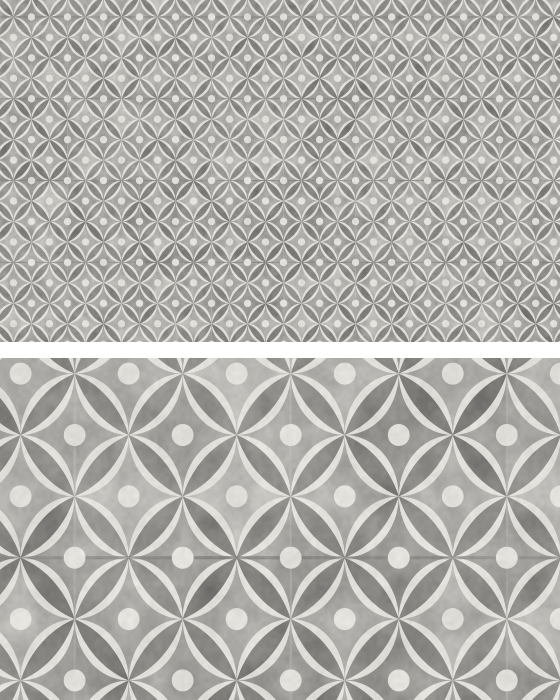
Top: the whole. Bottom: its middle third, enlarged.
Reproduce this pattern procedurally as a Shadertoy shader.

```glsl
float hash(vec2 p) {
    vec3 q = fract(p.xyx * vec3(0.1031, 0.1030, 0.0973));
    q += dot(q, q.yzx + 33.33);
    return fract((q.x + q.y) * q.z);
}

float noise(vec2 p) {
    vec2 i = floor(p), f = fract(p);
    f = f * f * (3.0 - 2.0 * f);
    return mix(mix(hash(i), hash(i + vec2(1, 0)), f.x),
               mix(hash(i + vec2(0, 1)), hash(i + vec2(1, 1)), f.x), f.y);
}

float fbm(vec2 p) {
    float sum = 0.0, gain = 0.5;
    for (int i = 0; i < 4; i++) {
        sum += gain * noise(p);
        p = p * 2.03 + 17.3;
        gain *= 0.5;
    }
    return sum;
}

// Arc-sided leaf lying on a unit edge; p.x runs along the edge from its middle
float leaf(vec2 p, float halfWidth) {
    float radius = (0.25 + halfWidth * halfWidth) / (2.0 * halfWidth);
    return length(vec2(p.x, p.y + radius - halfWidth)) - radius;
}

float fill(float d, float soft) {
    return 1.0 - smoothstep(-soft, soft, d);
}

void mainImage(out vec4 fragColor, in vec2 fragCoord) {
    // Grid with a dot at every whole point and at every cell centre
    vec2 grid = fragCoord / iResolution.xy * vec2(15.55, 8.36) - vec2(7.874, 5.946);
    float soft = 8.0 / iResolution.y;

    // Diagonal lattice: one dot per diamond, leaves along its sides
    vec2 lattice = vec2(grid.x + grid.y, grid.x - grid.y);
    vec2 id = floor(lattice + 0.5);
    vec2 local = lattice - id;
    vec2 a = abs(local);
    vec2 side = a.x > a.y ? vec2(sign(local.x), 0) : vec2(0, sign(local.y));
    vec2 edge = vec2(min(a.x, a.y), 0.5 - max(a.x, a.y));

    // Cement clouds, grain and tone shifts between tiles
    vec2 tile = floor(grid * 0.5);
    float cloud = fbm(grid * 4.0 + 50.0) - 0.47;
    float grain = noise(grid * 28.0 + 90.0) - 0.5;
    float tileTone = hash(tile + 31.0) - 0.5;

    // Diamond ground, darker where tiles meet
    float seamRow = 1.0 - mod(id.x + id.y, 2.0);
    float tone = mix(0.69, 0.62, seamRow) + 0.06 * (hash(id + 70.0) - 0.5);
    tone += 0.22 * cloud + 0.05 * tileTone;

    // Pale crescents around dark leaves
    float pale = 0.875 + 0.07 * cloud;
    tone = mix(tone, pale, fill(leaf(edge, 0.205), soft));
    float petal = 0.535 + 0.07 * (hash(2.0 * id + side + 120.0) - 0.5);
    petal += 0.2 * cloud + 0.04 * tileTone;
    tone = mix(tone, petal, fill(leaf(edge, 0.112), soft));

    // Tile joints, uneven in depth
    vec2 joint = abs(fract(grid * 0.5 + 0.5) - 0.5) * 2.0;
    float wear = 0.6 + 0.8 * noise(grid * 3.0 + 200.0);
    tone = mix(tone, 0.47, 0.5 * wear * fill(joint.y - 0.013, soft * 0.6));
    tone = mix(tone, 0.74, 0.35 * wear * fill(joint.x - 0.01, soft * 0.6));

    // Round dots, measured in the undistorted plane
    vec2 offset = vec2(local.x + local.y, local.x - local.y) * 0.5;
    float dot0 = length(offset * vec2(0.94, 1.06)) - 0.095;
    tone = mix(tone, pale, fill(dot0, soft * 0.7));

    tone += 0.035 * grain;
    fragColor = vec4(tone * vec3(1.006, 1.0, 0.977), 1.0);
}
```
